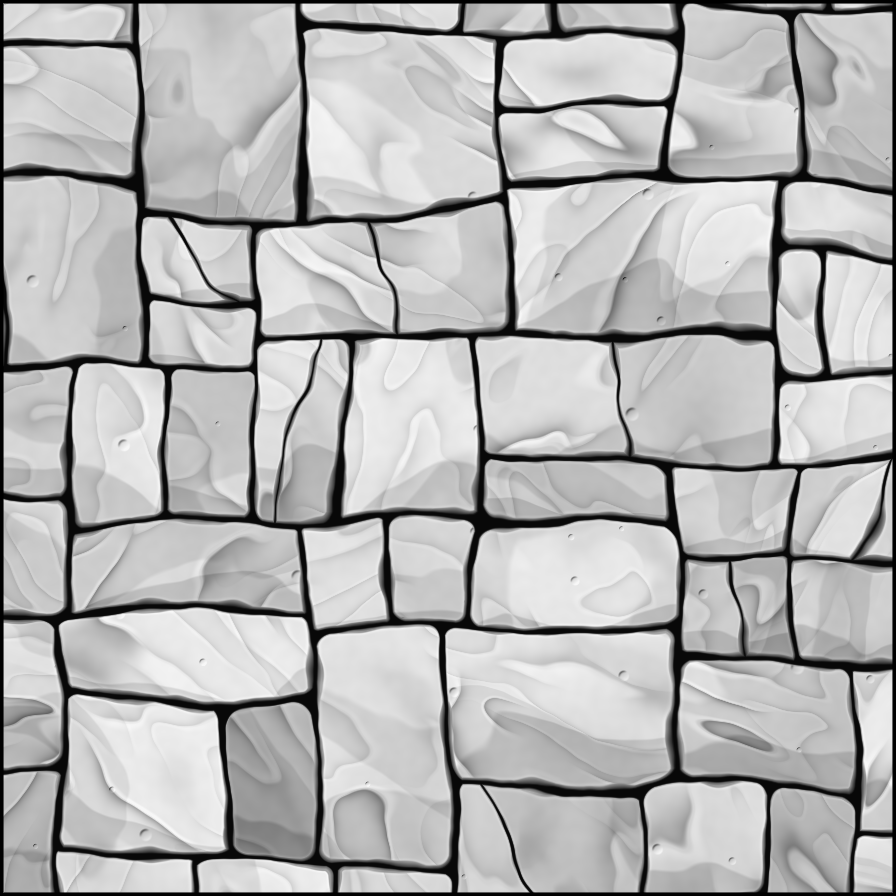
Reproduce this texture procedurally as a three.js fragment shader.

```glsl
// Dry stone wall in greys: an interlocking block tiling, split at random and
// bent by gradient noise, gives the stones. Distance to each stone's edge makes
// joints and chipped rims; noise contours make facets, creases and pits.
varying vec2 vUv;

const vec2 GRID = vec2(4.4, 5.6);        // blocks across and up
const float BEND = 0.026;                // slant of the joints
const float GAP_MIN = 0.0017;            // half width of the joints
const float GAP_VARY = 0.0026;
const float RIM_WIDTH = 0.0065;          // chipped border of a stone
const float SOFT = 0.0011;               // edge smoothing
const float PIT_CELL = 0.095;
const float FRAME = 0.004;
const float MORTAR = 0.03;
const float RIM_DARK = 0.16;
const float RIM_LIGHT = 0.62;
const float FACE_LIGHT = 0.925;

vec2 hash2(vec2 p) {
  vec3 q = fract(p.xyx * vec3(0.1031, 0.1030, 0.0973));
  q += dot(q, q.yzx + 33.33);
  return fract((q.xx + q.yz) * q.zy);
}

float cornerSlope(vec2 cell, vec2 offset) {
  float a = 6.2832 * hash2(cell).x;
  return dot(vec2(cos(a), sin(a)), offset);
}

// Gradient noise, about -1 to 1
float gradNoise(vec2 p) {
  vec2 c = floor(p), f = p - c, e = vec2(1.0, 0.0);
  vec2 s = f * f * f * (f * (f * 6.0 - 15.0) + 10.0);
  float low = mix(cornerSlope(c, f), cornerSlope(c + e, f - e), s.x);
  float high = mix(cornerSlope(c + e.yx, f - e.yx), cornerSlope(c + 1.0, f - 1.0), s.x);
  return 1.4 * mix(low, high, s.y);
}

vec2 noisePair(vec2 p) { return vec2(gradNoise(p), gradNoise(p + 41.3)); }

mat2 turn(float a) { return mat2(cos(a), sin(a), -sin(a), cos(a)); }

float seam(vec2 cell) { return mix(0.18, 0.82, hash2(cell + 23.0).x); }

bool isEven(vec2 c) { return mod(c.x + c.y, 2.0) < 0.5; }

// Stone holding p: even cells own an upright seam, odd cells a level one
void findStone(vec2 p, out vec2 lo, out vec2 hi, out vec2 id) {
  vec2 g = p * GRID, c = floor(g), f = g - c, ex = vec2(1.0, 0.0), ey = ex.yx;
  vec2 side;
  if (isEven(c)) {
    side.x = step(seam(c), f.x);
    side.y = step(seam(c + ex * (2.0 * side.x - 1.0)), f.y);
  } else {
    side.y = step(seam(c), f.y);
    side.x = step(seam(c + ey * (2.0 * side.y - 1.0)), f.x);
  }
  id = c + side;
  vec2 falling = vec2(seam(id - ex), seam(id - ey));
  vec2 rising = vec2(seam(id - 1.0), seam(id));
  bool even = isEven(id);
  lo = (id - 1.0 + (even ? vec2(rising.x, falling.y) : vec2(falling.x, rising.x))) / GRID;
  hi = (id + (even ? vec2(rising.y, falling.x) : vec2(falling.y, rising.y))) / GRID;
  // Split large blocks across their longer side
  for (int i = 0; i < 2; i++) {
    vec2 size = hi - lo, rnd = hash2(id + 71.0);
    if (size.x * size.y > mix(0.014, 0.062, rnd.x)) {
      vec2 axis = size.x > 1.15 * size.y ? ex : ey;
      float cut = dot(axis, lo + size * mix(0.35, 0.65, rnd.y));
      float past = step(cut, dot(axis, p));
      lo = mix(lo, mix(lo, vec2(cut), axis), past);
      hi = mix(mix(hi, vec2(cut), axis), hi, past);
      id = id * 3.0 + vec2(20.0 + 7.0 * past, 50.0 + 4.0 * past);
    }
  }
}

// Sharp on one side of a noise contour, fading on the other
float crease(float n) {
  float saw = fract(n);
  float shadow = smoothstep(0.0, 0.04, saw) * exp(-saw * 7.0);
  float glint = smoothstep(0.86, 0.96, saw) * (1.0 - smoothstep(0.97, 1.0, saw));
  return shadow - 0.2 * glint;
}

float pits(vec2 p) {
  vec2 cell = floor(p / PIT_CELL), rnd = hash2(cell + 90.0);
  vec2 center = (cell + 0.2 + 0.6 * hash2(cell + 130.0)) * PIT_CELL;
  vec2 o = (p - center) / mix(0.003, 0.008, rnd.y * rnd.y);
  float r = length(o), lit = dot(o, vec2(0.6, -0.8));
  float bowl = 1.0 - smoothstep(0.7, 1.1, r);
  float shade = bowl * (0.12 * lit - 0.4 * smoothstep(0.1, 0.9, -lit) * smoothstep(0.3, 0.8, r));
  return shade * step(0.62, rnd.x);
}

void main() {
  vec2 p = vUv;
  vec2 bent = p + BEND * noisePair(p * 4.3 + 7.0) + 0.004 * noisePair(p * 15.0)
    + 0.0009 * noisePair(p * 50.0);
  vec2 lo, hi, id;
  findStone(bent, lo, hi, id);
  vec2 q = bent - 0.5 * (lo + hi), halfSize = 0.5 * (hi - lo);
  vec2 rndA = hash2(id + 150.0), rndB = hash2(id + 210.0), shift = 40.0 * rndB;

  // Depth inside a slightly tilted, rounded stone
  float radius = mix(0.006, 0.022, rndA.x);
  vec2 b = abs(turn(0.06 * (rndA.y - 0.5)) * q) - halfSize + radius;
  float outside = length(max(b, 0.0)) + min(max(b.x, b.y), 0.0) - radius;
  vec2 flatEdge = abs(q) - halfSize;
  outside = max(outside, max(flatEdge.x, flatEdge.y));
  float depth = -outside - GAP_MIN - GAP_VARY * max(0.0, gradNoise(p * 17.0 + 5.0) + 0.1);

  // Some stones are cracked through
  float crackAngle = mix(-0.9, 0.9, rndB.x);
  float crack = dot(q, vec2(cos(crackAngle), sin(crackAngle))) + 0.014 * gradNoise(q * 14.0 + shift);
  float cracked = step(0.86, rndB.y);
  float crackWidth = 0.0008 + 0.003 * max(0.0, gradNoise(q * 11.0 + 3.0));
  depth = mix(depth, min(depth, abs(crack) - crackWidth), cracked);

  // Face: stone tone, flat facets, a darker foot and flowing creases
  float face = FACE_LIGHT - 0.12 * rndA.y * rndA.y - 0.17 * step(0.93, rndA.x);
  face -= 0.05 * cracked * step(0.0, crack);
  vec2 u = turn(mix(0.3, 1.2, rndB.x) * sign(rndA.x - 0.35)) * q * vec2(4.5, 9.5) + shift;
  u += 0.45 * noisePair(u * 0.8 + 9.0) + 0.07 * noisePair(u * 3.5);
  float flow = gradNoise(u);
  face -= 0.07 * smoothstep(0.08, 0.12, gradNoise(u * 0.7 + 17.0));
  face -= 0.05 * smoothstep(-0.2, 0.8, gradNoise(q * 7.0 + shift));
  float foot = -q.y / halfSize.y + 0.7 * flow;
  face -= 0.1 * smoothstep(0.62, 0.68, foot) * (1.4 - 0.5 * foot);
  float worn = smoothstep(-0.15, 0.5, gradNoise(q * 7.0 + shift + 31.0));
  face -= 0.36 * worn * crease(flow * 1.5 + 0.3);
  face -= 0.12 * (1.0 - worn) * crease(gradNoise(u * 1.5 + 60.0) * 1.4 + 0.4);
  face += 0.012 * gradNoise(p * 70.0) + pits(p);

  // Rim: chipped, darker and wider towards lower right, with a lit lip
  vec2 dir = q / halfSize;
  float shaded = smoothstep(-0.5, 0.9, dot(dir, vec2(0.4, -0.8)));
  float rim = 0.0014 + RIM_WIDTH * (max(0.0, gradNoise(p * 21.0 + 70.0)) + 0.35 * shaded);
  float t = depth / rim;
  float rimTone = mix(RIM_DARK, RIM_LIGHT, clamp(t + 0.35 - 0.4 * shaded, 0.0, 1.0));
  rimTone += 0.08 * gradNoise(p * 45.0);
  face += 0.05 * (1.0 - smoothstep(0.0, 0.004, depth - rim));
  float tone = mix(rimTone, min(face, 0.97), smoothstep(-SOFT, SOFT, depth - rim));
  tone = mix(MORTAR, tone, smoothstep(-SOFT, SOFT, depth));

  // Dark frame
  vec2 border = min(p, 1.0 - p);
  tone *= smoothstep(FRAME - SOFT, FRAME + SOFT, min(border.x, border.y));
  gl_FragColor = vec4(vec3(tone), 1.0);
}
```
